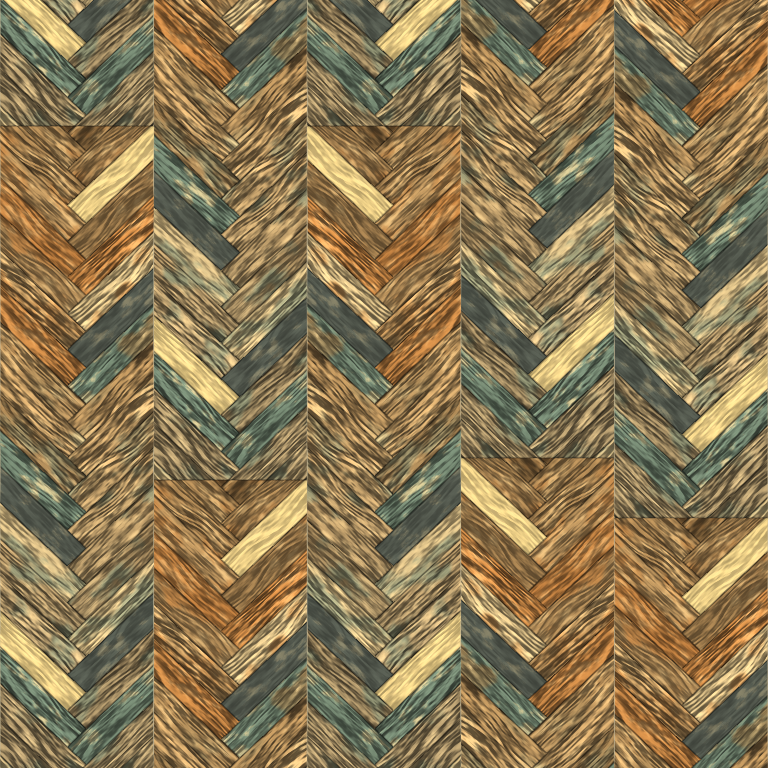
This texture is drawn by a WebGL 1 fragment shader. Its source:

```glsl
precision highp float;
// Weathered herringbone parquet: five columns of tall printed panels, each
// a V of butted boards. Panels share one set of boards, shifted and mirrored
// per column; grain, stains and wear come from value noise along each board.
uniform vec2 u_resolution;

const float COLUMNS = 5.0;
const float PANEL = 0.846;       // panel height
const float BOARD = 0.047;       // vertical pitch of the boards
const float SLOPE = 0.95;        // rise of a board over its run
const float PHASE = 0.2;         // shift of the first board, in boards
const float JOINT = 0.0007;      // half width of the dark joints
const float SEAM = 0.0008;       // half width of the panel seams
const float GRAIN_LINES = 15.0;  // grain cells across a board
const vec4 STARTS = vec4(0.164, 0.625, 0.164, 0.596); // panel tops, columns 0-3
const float LAST_START = 0.674;                       // panel top, column 4

const vec3 UMBER = vec3(0.46, 0.35, 0.21);
const vec3 OAK = vec3(0.63, 0.50, 0.32);
const vec3 OLIVE = vec3(0.53, 0.48, 0.36);
const vec3 GOLD = vec3(0.88, 0.77, 0.50);
const vec3 PALE = vec3(0.70, 0.61, 0.43);
const vec3 TEAL = vec3(0.37, 0.43, 0.36);
const vec3 SLATE = vec3(0.31, 0.33, 0.29);
const vec3 RUST = vec3(0.63, 0.41, 0.20);
const vec3 SEAM_COLOR = vec3(0.76, 0.71, 0.58);

// Board numbers of each special paint; boards on the right side start at 20
const float RIGHT_SIDE = 20.0;
const vec4 GOLD_BOARDS = vec4(15.0, 22.0, -9.0, -9.0);
const vec4 PALE_BOARDS = vec4(12.0, 19.0, 25.0, 34.0);
const vec4 TEAL_BOARDS = vec4(10.0, 16.0, 27.0, 37.0);
const vec4 SLATE_BOARDS = vec4(11.0, 26.0, 35.0, -9.0);
const vec4 RUST_BOARDS = vec4(3.0, 6.0, 24.0, -9.0);

float hash(vec2 p) {
  vec3 q = fract(p.xyx * 0.1031);
  q += dot(q, q.yzx + 33.33);
  return fract((q.x + q.y) * q.z);
}

float noise(vec2 p) {
  vec2 i = floor(p), f = fract(p);
  f *= f * (3.0 - 2.0 * f);
  return mix(mix(hash(i), hash(i + vec2(1, 0)), f.x),
             mix(hash(i + vec2(0, 1)), hash(i + vec2(1, 1)), f.x), f.y);
}

float fbm(vec2 p) {
  float sum = 0.0, gain = 0.5;
  for (int i = 0; i < 4; i++) {
    sum += gain * noise(p);
    p = p * 2.1 + 17.3;
    gain *= 0.5;
  }
  return sum / 0.9375;
}

float isOneOf(float id, vec4 ids) {
  return min(dot(step(abs(ids - id), vec4(0.5)), vec4(1.0)), 1.0);
}

// uv: along and across the board, in board widths; depth: 0-1 down the panel
vec3 boardColor(float id, vec2 uv, float depth) {
  vec2 seed = vec2(hash(vec2(id, 3.0)), hash(vec2(id, 8.0))) * 90.0 + 40.0;
  float gold = isOneOf(id, GOLD_BOARDS);
  float slate = isOneOf(id, SLATE_BOARDS);
  float teal = isOneOf(id, TEAL_BOARDS);

  vec3 c = mix(UMBER, OAK, hash(vec2(id, 21.0)));
  c = mix(c, OLIVE, 0.65 * smoothstep(0.3, 0.9, depth));
  c = mix(c, PALE, isOneOf(id, PALE_BOARDS));
  c = mix(c, RUST, 0.8 * isOneOf(id, RUST_BOARDS));
  c = mix(c, TEAL, teal);
  c = mix(c, SLATE, slate);
  c = mix(c, GOLD, gold);

  // Stains: warm near the panel top, green further down, pale worn patches
  float plain = 1.0 - max(gold, slate);
  float stain = fbm(uv * vec2(0.7, 1.4) + seed);
  float wear = fbm(uv * vec2(1.6, 3.5) + seed.yx);
  vec3 tint = mix(RUST, TEAL, smoothstep(0.2, 0.6, depth));
  c = mix(c, tint, 0.6 * plain * smoothstep(0.5, 0.72, stain));
  c = mix(c, PALE, (0.3 + 0.35 * teal) * smoothstep(0.52, 0.75, wear));

  // Grain: stretched noise, bent into arches
  float arch = 7.0 * noise(uv * vec2(0.55, 1.1) + seed.yx);
  float lines = noise(vec2(uv.x * 1.3, uv.y * GRAIN_LINES + arch) + seed);
  float fiber = noise(uv * vec2(5.0, 20.0) + seed);
  float grain = smoothstep(0.2, 0.8, 0.7 * lines + 0.3 * fiber) - 0.5;
  float strength = mix(0.6, 1.05, hash(vec2(id, 5.0)));
  strength *= 1.0 - 0.6 * max(gold, slate);
  c *= 1.03 + strength * grain;
  return c * (0.82 + 0.36 * wear);
}

void main() {
  vec2 p = gl_FragCoord.xy / u_resolution;
  float pixel = 1.0 / min(u_resolution.x, u_resolution.y);

  // Column, panel and mirroring
  float column = floor(p.x * COLUMNS);
  float fx = fract(p.x * COLUMNS);
  float start = column > 3.5 ? LAST_START
              : dot(STARTS, step(abs(vec4(0, 1, 2, 3) - column), vec4(0.5)));
  float row = floor((1.0 - p.y - start) / PANEL);
  float down = 1.0 - p.y - start - row * PANEL;
  bool mirrored = column > 1.5 && !(column > 3.5 && row > -0.5);
  float x = (fx - 0.5) / COLUMNS * (mirrored ? -1.0 : 1.0);

  // Herringbone: a square grid split along its diagonal staircase
  float skew = SLOPE * x / BOARD + 0.25;
  vec2 g = down / BOARD - PHASE + vec2(skew, -skew);
  vec2 cell = floor(g);
  bool left = cell.x <= cell.y;
  vec2 uv = left ? g : g.yx;
  float id = left ? cell.y : cell.x + RIGHT_SIDE;
  float end = left ? cell.y + 1.0 - g.x : cell.x - g.y;
  float side = fract(uv.y);
  vec3 c = boardColor(id, vec2(uv.x, side), down / PANEL);

  // Joints and seams
  float width = BOARD / sqrt(1.0 + SLOPE * SLOPE);
  float joint = min(min(side, 1.0 - side), end) * width;
  c *= 1.0 - 0.45 * (1.0 - smoothstep(JOINT - pixel * 0.5, JOINT + pixel, joint));
  float rowSeam = min(down, PANEL - down);
  c *= 1.0 - 0.3 * (1.0 - smoothstep(0.0, SEAM + pixel, rowSeam));
  float columnSeam = min(fx, 1.0 - fx) / COLUMNS;
  float chipped = smoothstep(0.25, 0.7, noise(vec2(column * 7.0, p.y * 30.0)));
  float seam = 1.0 - smoothstep(SEAM - pixel * 0.5, SEAM + pixel * 0.5, columnSeam);
  c = mix(c, SEAM_COLOR, seam * (0.2 + 0.5 * chipped));

  gl_FragColor = vec4(clamp(c, 0.0, 1.0), 1.0);
}
```
